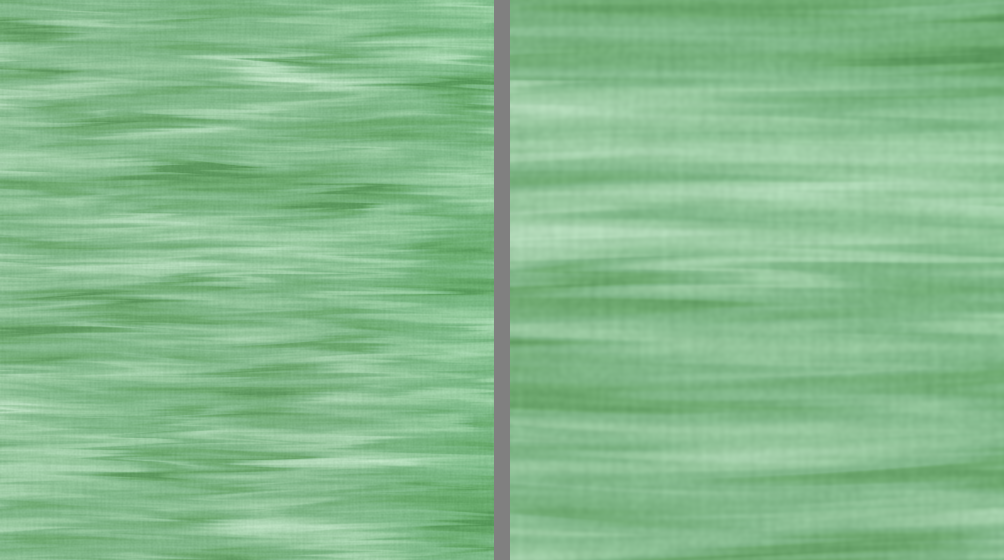
Left: the whole. Right: its middle third, enlarged.
Give the GLSL for this texture, as a WebGL 2 fragment shader.

```glsl
#version 300 es
precision highp float;
// Brushed green cloth: long horizontal streaks of pale and deep dye.
// Stretched gradient noise, frayed row by row, gives a tone that is mapped
// through a colour ramp; a faint thread grain lies on top.
uniform vec2 u_resolution;
out vec4 fragColor;

// Unit gradient for a lattice cell, from an integer hash.
vec2 cellGradient(vec2 cell) {
    uvec2 k = uvec2(ivec2(cell) + 4096);
    uint h = k.x * 1597334677u ^ k.y * 3812015801u;
    h = (h ^ (h >> 15)) * 2246822519u;
    h = (h ^ (h >> 13)) * 3266489917u;
    h ^= h >> 16;
    float angle = float(h & 65535u) * 6.28319 / 65536.0;
    return vec2(cos(angle), sin(angle));
}

// Gradient noise, spread of about 0.22 around zero.
float gradientNoise(vec2 p) {
    vec2 i = floor(p), f = p - i;
    vec2 w = f * f * f * (f * (f * 6.0 - 15.0) + 10.0);
    vec2 e = vec2(1.0, 0.0);
    float low = mix(dot(cellGradient(i), f),
                    dot(cellGradient(i + e.xy), f - e.xy), w.x);
    float high = mix(dot(cellGradient(i + e.yx), f - e.yx),
                     dot(cellGradient(i + e.xx), f - e.xx), w.x);
    return mix(low, high, w.y);
}

// Layered streaks, scaled to a spread of about one.
float streakTone(vec2 p) {
    // Gentle waviness, then frayed ends from thin rows sliding sideways.
    p.y += 0.012 * gradientNoise(p * vec2(3.0, 7.0) + 5.3);
    p.x += 0.16 * gradientNoise(p * vec2(3.0, 85.0) + 11.7)
         + 0.07 * gradientNoise(p * vec2(6.0, 210.0) + 23.1);

    float tone = 0.58 * gradientNoise(p * vec2(2.3, 9.0) + 31.4)
               + 0.60 * gradientNoise(p * vec2(4.2, 26.0) + 47.9)
               + 0.34 * gradientNoise(p * vec2(7.0, 64.0) + 59.2)
               + 0.17 * gradientNoise(p * vec2(9.0, 145.0) + 71.6);

    // Sparse, firmer strokes of light and dark.
    float stroke = gradientNoise(p * vec2(3.6, 23.0) + 83.5);
    float accent = smoothstep(0.27, 0.50, stroke) - smoothstep(0.27, 0.50, -stroke);
    return 4.3 * tone + 1.3 * accent;
}

// Dye colours from deep to pale, placed by how often each occurs.
vec3 dyeRamp(float tone) {
    vec3 dye[7] = vec3[7](
        vec3(0.36, 0.60, 0.37), vec3(0.43, 0.67, 0.44), vec3(0.47, 0.70, 0.50),
        vec3(0.51, 0.73, 0.55), vec3(0.58, 0.78, 0.61), vec3(0.67, 0.84, 0.70),
        vec3(0.76, 0.90, 0.78));
    float stop[7] = float[7](-2.1, -1.23, -0.64, 0.0, 0.79, 1.88, 3.0);
    vec3 colour = dye[0];
    for (int i = 1; i < 7; i++) {
        float t = clamp((tone - stop[i - 1]) / (stop[i] - stop[i - 1]), 0.0, 1.0);
        colour = mix(colour, dye[i], t);
    }
    return colour;
}

void main() {
    vec2 p = gl_FragCoord.xy / u_resolution.y;
    float across = gl_FragCoord.x / u_resolution.x;
    vec3 colour = dyeRamp(streakTone(p));

    // Slow drift of hue, a purer green toward the right.
    float drift = 0.6 * gradientNoise(p * vec2(2.0, 3.0) + 97.3)
                + smoothstep(0.6, 1.0, across) - 0.2;
    colour += drift * vec3(-0.022, 0.006, -0.014);

    // Warp and weft threads.
    float weave = gradientNoise(p * vec2(210.0, 24.0) + 7.5)
                + gradientNoise(p * vec2(24.0, 220.0) + 17.5)
                + gradientNoise(p * 230.0 + 27.5);
    colour += 0.022 * weave;

    fragColor = vec4(clamp(colour, 0.0, 1.0), 1.0);
}
```
